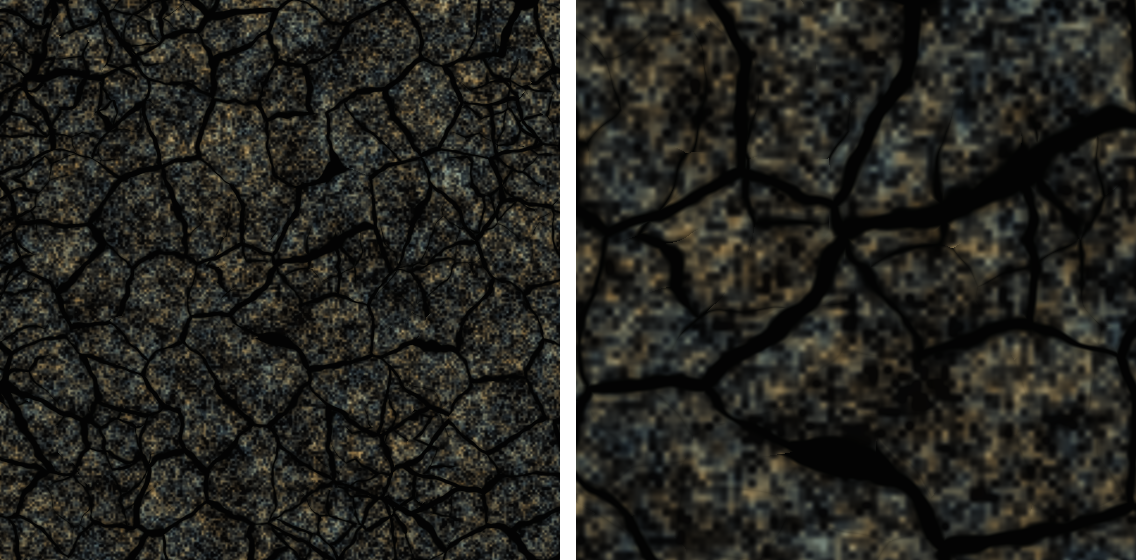
Left, the full canvas; right, a detail of the centre.
Write a WebGL 1 fragment shader that draws this texture.

```glsl
precision highp float;

uniform vec2 u_resolution;

#define PLATE_SCALE 9.5
#define CHIP_SCALE 19.0
#define CRACK_HALF_WIDTH 0.0040
#define HAIRLINE_HALF_WIDTH 0.0024
#define EDGE_SOFTNESS 0.0017
#define GRAIN_SCALE 235.0
#define TONE_MEDIAN 0.172
#define TONE_SPREAD 0.096
#define CRACK_COLOR vec3(0.010, 0.013, 0.010)

float hash(vec2 p) {
  vec3 q = fract(p.xyx * 0.1031);
  q += dot(q, q.yzx + 33.33);
  return fract((q.x + q.y) * q.z);
}

vec2 hash2(vec2 p) {
  return vec2(hash(p + 17.3), hash(p + 91.7));
}

float noise(vec2 p) {
  vec2 cell = floor(p);
  vec2 f = fract(p);
  f = f * f * (3.0 - 2.0 * f);
  return mix(mix(hash(cell), hash(cell + vec2(1.0, 0.0)), f.x),
             mix(hash(cell + vec2(0.0, 1.0)), hash(cell + vec2(1.0, 1.0)), f.x), f.y);
}

// Value noise rescaled to zero mean and about unit deviation
float unitNoise(vec2 p) {
  return (noise(p) - 0.5) / 0.214;
}

vec2 warp(vec2 p) {
  return vec2(noise(p), noise(p + 53.7)) - 0.5;
}

// Signed distance to the cracks between Voronoi cells; some edges stay closed
float crackGap(vec2 p, float scale, float halfWidth, float openShare) {
  p *= scale;
  vec2 cell = floor(p);
  vec2 f = fract(p);
  vec2 nearest = vec2(0.0);
  vec2 nearestCell = cell;
  float best = 100.0;
  for (int y = -1; y <= 1; y++) {
    for (int x = -1; x <= 1; x++) {
      vec2 offset = vec2(float(x), float(y));
      vec2 toSeed = offset + hash2(cell + offset) - f;
      float d = dot(toSeed, toSeed);
      if (d < best) {
        best = d;
        nearest = toSeed;
        nearestCell = cell + offset;
      }
    }
  }
  float gap = 1.0;
  for (int y = -2; y <= 2; y++) {
    for (int x = -2; x <= 2; x++) {
      vec2 other = nearestCell + vec2(float(x), float(y));
      vec2 toSeed = other + hash2(other) - p;
      vec2 across = toSeed - nearest;
      if (dot(across, across) > 0.0001) {
        float edge = dot(0.5 * (nearest + toSeed), normalize(across)) / scale;
        float pick = hash(nearestCell + other + 7.1);
        float width = pick < openShare ? halfWidth * mix(0.55, 1.4, pick / openShare) : -0.02;
        gap = min(gap, edge - width);
      }
    }
  }
  return gap;
}

void main() {
  vec2 uv = gl_FragCoord.xy / min(u_resolution.x, u_resolution.y);
  float softness = max(EDGE_SOFTNESS, 0.8 / min(u_resolution.x, u_resolution.y));

  // Bent crack network with broader spots and patches of hairlines
  vec2 bent = uv + 0.060 * warp(uv * 5.0) + 0.022 * warp(uv * 19.0 + 8.0)
            + 0.006 * warp(uv * 65.0 + 31.0);
  float swell = mix(0.65, 1.35, noise(uv * 13.0 + 4.0))
              + 1.3 * smoothstep(0.80, 1.0, noise(uv * 10.0 + 61.0));
  float patches = smoothstep(0.38, 0.68, noise(uv * 5.5 + 23.0));
  float plates = crackGap(bent + 3.0, PLATE_SCALE, CRACK_HALF_WIDTH * swell, 0.90);
  float chips = crackGap(bent + 6.4, CHIP_SCALE,
                         HAIRLINE_HALF_WIDTH * mix(-1.2, swell, patches), 0.72);
  float gap = min(plates, chips);

  // Speckled soil from fine grit up to broad mottling
  float grit = unitNoise(uv * GRAIN_SCALE);
  float clumps = unitNoise(uv * GRAIN_SCALE * 0.47 + 12.0);
  float blotches = unitNoise(uv * 48.0 + 37.0);
  float stains = unitNoise(uv * 15.0 + 71.0);
  float grain = 0.72 * grit + 0.48 * clumps + 0.36 * blotches + 0.28 * stains;
  float tone = max(TONE_MEDIAN + TONE_SPREAD * grain + 0.012 * grain * grain, 0.025);

  // Bright grains turn ochre; hue drifts between rust and slate
  vec3 soil = tone * mix(vec3(0.99, 1.01, 0.93), vec3(1.03, 0.99, 0.78),
                         smoothstep(0.10, 0.38, tone));
  float warmth = 0.55 * unitNoise(uv * 110.0 + 5.0) + 0.45 * unitNoise(uv * 30.0 + 83.0);
  soil *= 1.0 + warmth * vec3(0.10, 0.0, -0.12);

  // Shaded rims and ragged crack edges
  soil *= mix(0.62, 1.0, smoothstep(0.0, 0.007, gap));
  float opening = smoothstep(-softness, softness, gap + 0.0004 * clumps);
  gl_FragColor = vec4(mix(CRACK_COLOR, soil, opening), 1.0);
}
```
